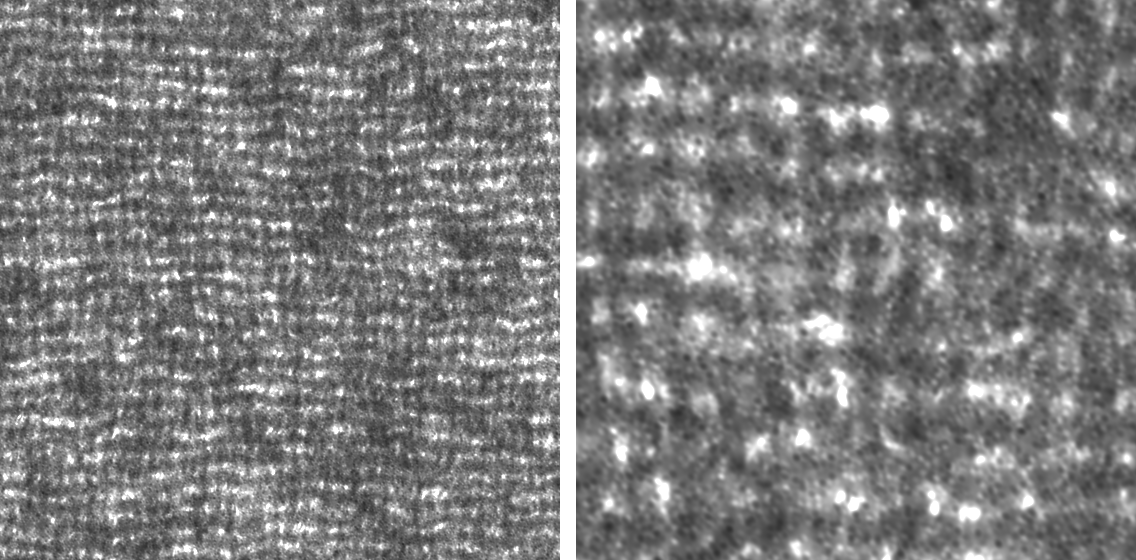
Left, the full canvas; right, a detail of the centre.
Write a Shadertoy shader that draws this texture.

```glsl
// Coarse grey woven cloth: soft horizontal and vertical threads, bright glints
// on the crossings, mottled wear and fine grain. Layers of cellular speckle are
// summed as a signed "relief", then an exponential curve turns it into grey.

const float TAU = 6.2831853;
const vec2 THREADS = vec2(36.0, 29.0);   // threads across the canvas
const float GLINTS_PER_THREAD = 3.5;
const float MID_GREY = 0.466;
const float CONTRAST = 0.285;

// Three random values in 0..1 for a lattice cell
vec3 hash3(vec2 cell, float seed) {
    vec3 p = fract(vec3(cell.xyx + seed * 17.3) * vec3(0.1031, 0.1030, 0.0973));
    p += dot(p, p.yxz + 33.33);
    return fract((p.xxy + p.yzz) * p.zyx);
}

// Smooth round bump of radius 1
float bump(vec2 offset) {
    float k = max(0.0, 1.0 - dot(offset, offset));
    return k * k * k;
}

// Cellular noise: scattered light and dark bumps, spread close to 1
float speckle(vec2 p, float seed) {
    vec2 cell = floor(p);
    float sum = 0.0;
    for (int j = -1; j <= 1; j++) {
        for (int i = -1; i <= 1; i++) {
            vec2 id = cell + vec2(i, j);
            vec3 rnd = hash3(id, seed);
            sum += (rnd.z * 2.0 - 1.0) * bump(p - id - rnd.xy);
        }
    }
    return 2.6 * sum;
}

// Layered sines that bend the threads, in thread units
vec2 threadBend(vec2 uv) {
    float x = 0.22 * sin(uv.y * 9.0 + 1.0) + 0.12 * sin(uv.y * 31.0 + uv.x * 13.0);
    float y = 0.25 * sin(uv.x * 7.0 + uv.y * 5.0) + 0.10 * sin(uv.x * 37.0 - uv.y * 17.0);
    return vec2(x, y);
}

// Small bright dots strung along the middle of each horizontal thread
float glints(vec2 thread, float seed) {
    vec2 q = vec2(thread.x * GLINTS_PER_THREAD, thread.y);
    vec2 cell = floor(q);
    float sum = 0.0;
    for (int i = -1; i <= 1; i++) {
        vec2 id = cell + vec2(i, 0);
        vec3 rnd = hash3(id, seed);
        vec2 centre = id + 0.5 + (rnd.xy - 0.5) * vec2(0.35, 0.36);
        vec2 offset = q - centre;
        offset.x -= 0.6 * offset.y;
        sum += rnd.z * rnd.z * bump(offset * vec2(1.35, 4.2));
    }
    return sum;
}

void mainImage(out vec4 fragColor, in vec2 fragCoord) {
    vec2 uv = fragCoord / iResolution.y;

    // Uneven thread coordinates
    vec2 jitter = 0.10 * vec2(speckle(uv * 24.0, 1.0), speckle(uv * 20.0, 2.0));
    vec2 thread = uv * THREADS + threadBend(uv) + jitter;
    vec2 wave = -cos(TAU * thread);
    float crossing = (0.5 + 0.5 * wave.x) * (0.5 + 0.5 * wave.y);

    // Wear, from broad clouds down to single thread crossings
    float clouds = speckle(uv * 11.0, 3.0);
    float mottle = speckle(thread * vec2(0.8, 1.1), 4.0);

    // Fibres and grain
    float fibre = speckle(uv * vec2(125.0, 88.0), 5.0);
    vec2 diagonal = vec2(uv.x + uv.y, uv.x - uv.y);
    float grain = speckle(diagonal * vec2(205.0, 165.0), 6.0);

    // Sum the layers
    float relief = 0.28 * clouds + 0.40 * mottle;
    relief += (0.56 + 0.14 * mottle) * wave.y + 0.36 * wave.x;
    relief += (0.36 + 0.36 * crossing) * fibre + 0.42 * grain;
    float shine = clamp(0.7 + 0.5 * mottle + 0.6 * wave.x, 0.0, 1.8);
    relief += 2.3 * shine * glints(thread, 7.0) - 0.10;

    float grey = MID_GREY * exp(CONTRAST * relief);
    fragColor = vec4(vec3(min(grey, 1.0)), 1.0);
}
```
